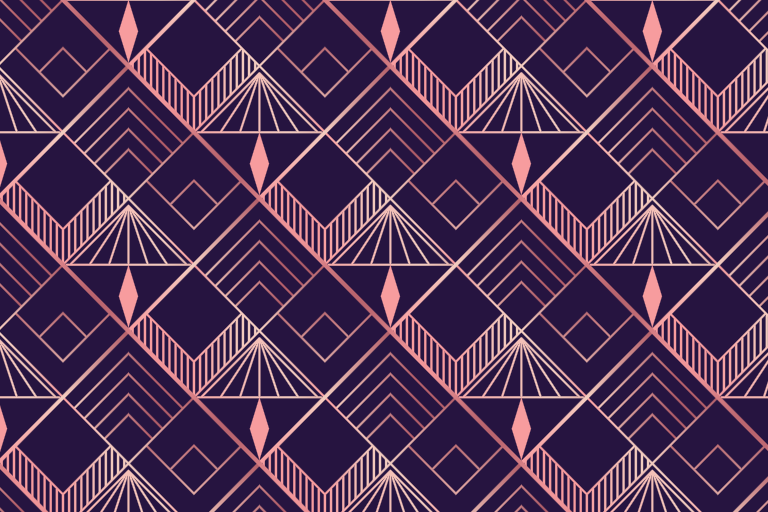
This pattern is drawn by a Shadertoy shader. Its source:

```glsl
// Art deco lattice of rose gold lines on deep violet. Each diamond cell holds
// four small diamonds: hatched collar, chevrons, fan with pendant, nested square.
// Skewed coordinates find the cell and tile; distance functions draw the lines.

const vec3 VIOLET = vec3(0.15, 0.08, 0.25);
const vec3 PINK   = vec3(0.97, 0.61, 0.62);
const vec3 CREAM  = vec3(0.95, 0.80, 0.75);
const vec3 ROSE   = vec3(0.70, 0.37, 0.41);

const vec2 TILE_HALF = vec2(0.1279, 0.1294);  // half diagonals, canvas heights
const vec2 ORIGIN = vec2(0.2509, 0.1289);     // a lattice crossing, from top left
const float DIAG = 0.7071;                    // scales a diagonal offset to distance
const float THIN = 0.0165;

// Metallic ramp: pink, cream, rose
vec3 metal(float x) {
    x = clamp(x, 0.0, 1.0);
    return x < 0.5 ? mix(PINK, CREAM, 2.0 * x) : mix(CREAM, ROSE, 2.0 * x - 1.0);
}

float fill(float d, float aa) {
    return clamp(0.5 - d / aa, 0.0, 1.0);
}

float stroke(float d, float halfWidth, float aa) {
    return fill(abs(d) - halfWidth, aa);
}

float segment(vec2 p, vec2 a, vec2 b) {
    vec2 ab = b - a;
    return length(p - a - ab * clamp(dot(p - a, ab) / dot(ab, ab), 0.0, 1.0));
}

// Signed offset to the nearest multiple of step
float repeated(float x, float stepSize) {
    return (fract(x / stepSize + 0.5) - 0.5) * stepSize;
}

// V-shaped collar filled with upright bars
float collar(vec2 p, float aa) {
    float inner = (abs(p.x) + p.y - 0.465) * DIAG;
    float bars = stroke(repeated(p.x, 0.0935), 0.018, aa) * fill(-inner, aa);
    return max(bars, stroke(inner, THIN, aa));
}

// Four stacked chevrons
float chevrons(vec2 p, float aa) {
    float gap = 0.307;
    float rise = (p.y - abs(p.x) + 0.66) / gap;
    float k = clamp(floor(rise + 0.5), 0.0, 3.0);
    return stroke((rise - k) * gap * DIAG, THIN, aa);
}

// Wide V crossed by a short peak to enclose a square
float nestedSquare(vec2 p, float aa) {
    float valley = (abs(p.x) + p.y - 0.455) * DIAG;
    float peak = (abs(p.x) - p.y - 0.27) * DIAG;
    return max(stroke(valley, THIN, aa), stroke(peak, THIN, aa) * fill(valley, aa));
}

// Rays spreading from an apex to a base line
float fan(vec2 p, float aa) {
    float d = segment(p, vec2(-0.94, 0.0), vec2(0.94, 0.0));
    for (int i = -3; i <= 3; i++)
        d = min(d, segment(p, vec2(0.0, -0.89), vec2(0.297 * float(i), 0.0)));
    return stroke(d, THIN, aa);
}

// Solid slender rhombus
float pendant(vec2 p, float aa) {
    vec2 q = abs(p - vec2(0.0, 0.475)) / vec2(0.148, 0.475);
    return fill((q.x + q.y - 1.0) * 0.141, aa);
}

// Motif of the tile at this position in the cell
vec3 drawTile(vec3 col, vec2 tile, vec2 p, float aa) {
    if (tile.x < 0.5 && tile.y < 0.5)
        return mix(col, mix(PINK, CREAM, smoothstep(-0.2, 0.9, p.x)), collar(p, aa));
    if (tile.x < 0.5)
        return mix(col, metal(0.87 + 0.4 * p.x), chevrons(p, aa));
    if (tile.y > 0.5)
        return mix(col, metal(0.83 - 0.35 * p.y), nestedSquare(p, aa));
    col = mix(col, metal(0.38 + 0.25 * p.x), fan(p, aa));
    return mix(col, PINK, pendant(p, aa));
}

// Thin and thick diagonal lines between tiles; st is the skewed lattice position
vec3 drawLattice(vec3 col, vec2 st, float aa) {
    vec2 f = fract(st);
    float scale = 4.0 * DIAG;
    vec2 whole = vec2(repeated(st.x, 1.0), repeated(st.y, 1.0)) * scale;
    vec2 middle = (f - 0.5) * scale;
    col = mix(col, mix(PINK, CREAM, sin(3.14159 * f.x)), stroke(middle.y, THIN, aa));
    col = mix(col, metal(f.y), stroke(middle.x, THIN, aa));
    col = mix(col, metal(f.y), stroke(whole.x, 0.029, aa));
    vec3 falling = mix(PINK, ROSE, 0.5 - 0.4 * sin(6.28318 * f.x));
    return mix(col, falling, stroke(whole.y, 0.033, aa));
}

void mainImage(out vec4 fragColor, in vec2 fragCoord) {
    vec2 canvas = vec2(fragCoord.x, iResolution.y - fragCoord.y) / iResolution.y;
    vec2 u = (canvas - ORIGIN) / TILE_HALF;
    float aa = 1.2 / (iResolution.y * TILE_HALF.y);

    // Skewed lattice position, then tile index and position inside the tile
    vec2 st = vec2(u.x + u.y, u.x - u.y) * 0.25;
    vec2 tile = floor(2.0 * fract(st));
    vec2 a = 2.0 * fract(2.0 * st) - 1.0;
    vec2 p = vec2(a.x + a.y, a.x - a.y) * 0.5;

    vec3 col = drawTile(VIOLET, tile, p, aa);
    fragColor = vec4(drawLattice(col, st, aa), 1.0);
}
```
